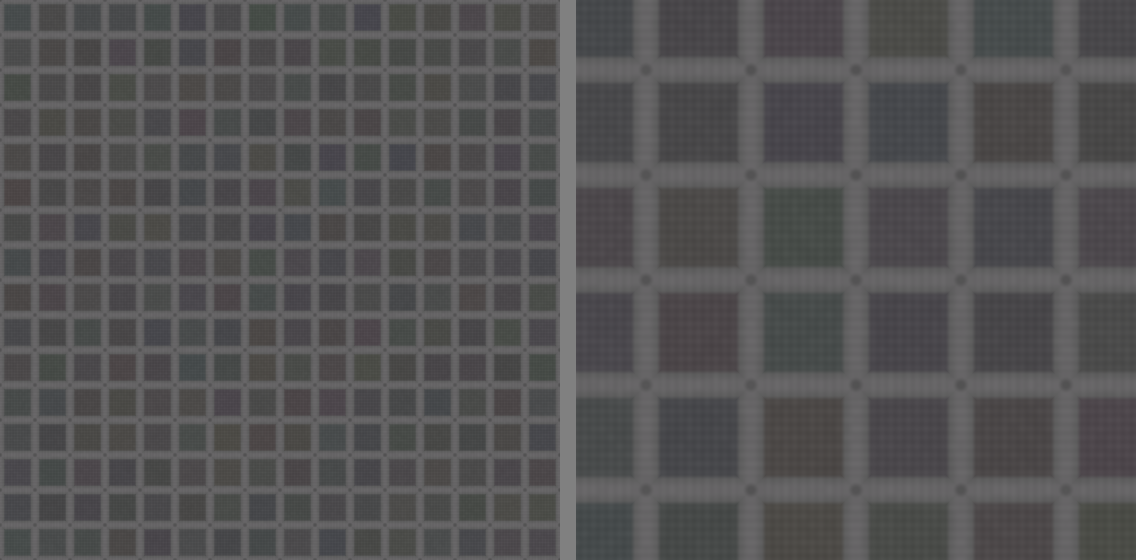
Left: the whole. Right: its middle third, enlarged.
Reproduce this pattern procedurally as a three.js fragment shader.

```glsl
// Charcoal windowpane cloth: 16 by 16 dark squares between soft paler bands with dotted crossings.
varying vec2 vUv;

const float REPEATS = 16.0;        // squares across and down
const float THREADS = 12.0;        // threads per repeat
const float BAND_HALF = 0.125;     // half band width, in repeats
const float EDGE_SOFT = 0.03;      // softness of the band edge
const float DOT_RADIUS = 0.065;    // dark knot at each crossing
const float TINT_AMOUNT = 0.028;   // colour drift between squares
const float RIB_AMOUNT = 0.012;    // strength of the thread ribs
const float GRAIN_AMOUNT = 0.014;  // fine fibre variation
const vec3 SQUARE_COLOR = vec3(0.288, 0.287, 0.288);
const vec3 BAND_COLOR = vec3(0.368, 0.367, 0.368);
const vec3 BAND_CORE = vec3(0.402, 0.396, 0.402);
const vec3 DOT_COLOR = vec3(0.305, 0.303, 0.305);
const float TAU = 6.2832;

float hash(vec2 p) {
  return fract(sin(dot(p, vec2(127.1, 311.7))) * 43758.5453);
}

// Value noise that wraps after the given number of lattice steps
float wrapNoise(vec2 p, float period) {
  vec2 i = floor(p);
  vec2 f = smoothstep(0.0, 1.0, fract(p));
  vec2 a = mod(i, period);
  vec2 b = mod(i + 1.0, period);
  return mix(mix(hash(a), hash(vec2(b.x, a.y)), f.x),
             mix(hash(vec2(a.x, b.y)), hash(b), f.x), f.y);
}

// Coverage of a band at a distance from its centre line
vec2 bandMask(vec2 d) {
  return 1.0 - smoothstep(BAND_HALF - EDGE_SOFT, BAND_HALF + EDGE_SOFT, d);
}

void main() {
  vec2 p = vUv * REPEATS;
  vec2 cell = mod(floor(p), REPEATS);
  vec2 d = abs(fract(p + 0.5) - 0.5);  // distance to the nearest band centres

  // Each square leans slightly warm, green or cool
  vec3 tint = vec3(hash(cell + 3.0), hash(cell + 21.0), hash(cell + 47.0)) - 0.5;
  vec3 square = SQUARE_COLOR + TINT_AMOUNT * tint;

  // Crossed bands with a paler core
  vec2 bands = bandMask(d);
  float band = max(bands.x, bands.y);
  vec2 cores = 1.0 - smoothstep(0.02, 0.11, d);
  float core = max(cores.x, cores.y);
  vec3 color = mix(square, mix(BAND_COLOR, BAND_CORE, core), band);

  // Dark knot where bands cross
  float knot = 1.0 - smoothstep(DOT_RADIUS * 0.3, DOT_RADIUS * 1.3, length(d));
  color = mix(color, DOT_COLOR, 0.75 * knot);

  // Ribs run across each band and form a weave inside the squares
  vec2 ribs = cos(TAU * THREADS * p);
  float ribWeave = ribs.x * (1.0 - bands.x) + ribs.y * (1.0 - bands.y);
  float grain = wrapNoise(p * THREADS, REPEATS * THREADS) - 0.5;
  color += RIB_AMOUNT * 0.6 * ribWeave + GRAIN_AMOUNT * grain;

  gl_FragColor = vec4(color, 1.0);
}
```
